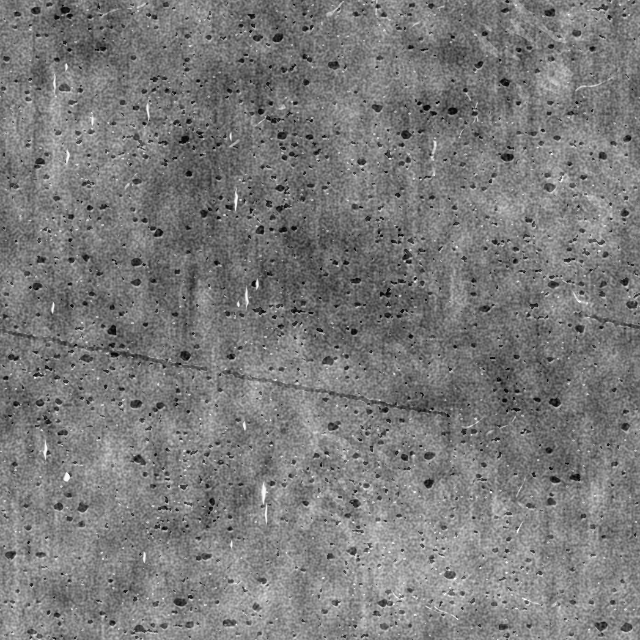
Give the GLSL for this texture, as a Shadertoy shader.

```glsl
const float BASE_GREY = 0.485;
const float CLOUD_AMOUNT = 0.20;
const float MOTTLE_AMOUNT = 0.17;
const float STREAK_AMOUNT = 0.13;
const float GRAIN_AMOUNT = 0.27;
const float BAND_DARKNESS = 0.07;
const float BAND_HEIGHT = 0.57;
const float PIT_DARKNESS = 0.30;
const float PIT_RIM = 0.15;
const float SPECK_LIGHT = 0.28;
const float SMEAR_LIGHT = 0.12;
const float CRACK_LIGHT = 0.28;
const int DRIP_COUNT = 18;
const int CRACK_COUNT = 18;

// Long scratches: start.xy, end.xy
const vec4 SCRATCHES[3] = vec4[3](
    vec4(0.00, 0.483, 0.32, 0.422), vec4(0.35, 0.417, 0.70, 0.350),
    vec4(0.90, 0.510, 1.00, 0.488));
// Soft dark scuffs: start.xy, end.xy
const vec4 SCUFFS[4] = vec4[4](
    vec4(0.46, 0.36, 0.385, 0.215), vec4(0.13, 0.72, 0.28, 0.85),
    vec4(0.65, 0.23, 0.71, 0.265), vec4(0.20, 0.44, 0.29, 0.405));
// Pale smeared patches: centre.xy, radius, strength
const vec4 SMEARS[4] = vec4[4](
    vec4(0.82, 0.94, 0.13, 1.0), vec4(0.53, 0.25, 0.11, 1.0),
    vec4(0.64, 0.46, 0.07, 0.8), vec4(0.91, 0.70, 0.10, 0.8));

vec2 hash2(vec2 p) {
    vec3 q = fract(p.xyx * vec3(0.1031, 0.1030, 0.0973));
    q += dot(q, q.yzx + 33.33);
    return fract((q.xx + q.yz) * q.zy);
}

float cornerDot(vec2 cell, vec2 offset, vec2 f) {
    return dot(hash2(cell + offset) * 2.0 - 1.0, f - offset);
}

float gradientNoise(vec2 p) {
    vec2 i = floor(p), f = p - i;
    vec2 u = f * f * f * (f * (f * 6.0 - 15.0) + 10.0);
    return mix(mix(cornerDot(i, vec2(0, 0), f), cornerDot(i, vec2(1, 0), f), u.x),
               mix(cornerDot(i, vec2(0, 1), f), cornerDot(i, vec2(1, 1), f), u.x), u.y);
}

float fbm(vec2 p) {
    float sum = 0.0, amp = 1.0;
    for (int i = 0; i < 4; i++) {
        sum += amp * gradientNoise(p);
        p = mat2(1.6, 1.2, -1.2, 1.6) * p + 17.3;
        amp *= 0.5;
    }
    return sum;
}

// x: distance to the segment, y: position along it from 0 to 1
vec2 segment(vec2 p, vec2 a, vec2 b) {
    vec2 pa = p - a, ba = b - a;
    float t = clamp(dot(pa, ba) / dot(ba, ba), 0.0, 1.0);
    return vec2(length(pa - ba * t), t);
}

// Ragged round spots, one per occupied cell
float spots(vec2 p, float scale, float density, float radius, float edge) {
    vec2 cell = floor(p * scale), f = fract(p * scale);
    vec2 place = hash2(cell + 5.0), kind = hash2(cell + 91.0);
    float size = radius * (0.45 + 0.55 * kind.y);
    float d = length((f - 0.3 - 0.4 * place) * vec2(0.85, 1.1));
    d += 0.14 * gradientNoise(p * scale * 4.0);
    return step(kind.x, density) * (1.0 - smoothstep(size - edge * scale, size + edge * scale, d));
}

// Holes and crumbled hollows in the surface
float pits(vec2 p, float cluster, float px) {
    float holes = spots(p, 26.0, 0.14 + 0.35 * cluster, 0.20, px);
    holes = max(holes, spots(p + 3.7, 60.0, 0.10 + 0.35 * cluster, 0.26, px));
    float crumble = gradientNoise(p * vec2(75.0, 110.0)) + 0.5 * gradientNoise(p * 190.0);
    return max(holes, smoothstep(0.44, 0.56, crumble + 0.35 * cluster));
}

void mainImage(out vec4 fragColor, in vec2 fragCoord) {
    vec2 uv = fragCoord / iResolution.y;
    float px = 1.0 / iResolution.y;

    // Stained ground
    float grey = BASE_GREY + CLOUD_AMOUNT * fbm(uv * 4.0 + 2.0);
    grey += MOTTLE_AMOUNT * fbm(uv * vec2(26.0, 20.0) + 40.0);
    grey -= BAND_DARKNESS * exp(-pow((uv.y - BAND_HEIGHT) / 0.13, 2.0));
    grey += 0.05 * smoothstep(0.4, 0.1, uv.y);

    // Vertical wash streaks
    float wash = smoothstep(-0.25, 0.3, fbm(uv * vec2(7.0, 4.0) + 63.0));
    grey += STREAK_AMOUNT * wash * (gradientNoise(uv * vec2(55.0, 3.5)) + gradientNoise(uv * vec2(140.0, 8.0)));

    // Fine grain
    grey += GRAIN_AMOUNT * (gradientNoise(uv * 233.0) + 0.5 * gradientNoise(uv * 121.0 + 9.0));

    // Pale smears made of slanted, worm-like strokes
    vec2 bent = uv + 0.02 * vec2(gradientNoise(uv * 18.0), gradientNoise(uv * 18.0 + 31.0));
    vec2 slanted = mat2(0.77, 0.64, -0.64, 0.77) * bent;
    float worms = smoothstep(0.08, 0.17, gradientNoise(slanted.yx * vec2(62.0, 26.0)));
    for (int i = 0; i < 4; i++) {
        vec4 s = SMEARS[i];
        float area = smoothstep(s.z, 0.45 * s.z, length(bent - s.xy));
        grey += SMEAR_LIGHT * s.w * area * worms;
    }

    // Pits with a lit lower rim
    float cluster = clamp(fbm(uv * 6.0 + 80.0) * 1.6, 0.0, 0.6);
    float pit = pits(uv, cluster, px);
    float rim = max(pits(uv + vec2(-0.001, 0.003), cluster, px) - pit, 0.0);
    grey += PIT_RIM * rim - PIT_DARKNESS * pit;

    // Long broken scratches and soft scuffs
    float rough = gradientNoise(uv * 120.0);
    for (int i = 0; i < 3; i++) {
        vec2 s = segment(uv + 0.004 * gradientNoise(uv * 30.0), SCRATCHES[i].xy, SCRATCHES[i].zw);
        float groove = smoothstep(0.003 + px, 0.001, s.x + 0.004 * rough);
        float lip = smoothstep(0.0015, 0.0, abs(s.x - 0.004 + 0.005 * rough));
        grey += 0.14 * lip * smoothstep(-0.1, 0.2, rough) - 0.17 * groove;
    }
    for (int i = 0; i < 4; i++) {
        vec2 s = segment(bent, SCUFFS[i].xy, SCUFFS[i].zw);
        grey -= 0.11 * smoothstep(0.010, 0.001, s.x + 0.012 * rough) * (0.4 + 0.6 * s.y);
    }

    // Thin pale cracks, wandering and interrupted
    vec2 wander = uv + 0.022 * vec2(gradientNoise(uv * 28.0 + 7.0), gradientNoise(uv * 28.0 + 57.0));
    for (int i = 0; i < CRACK_COUNT; i++) {
        vec2 start = hash2(vec2(i, 13)), shape = hash2(vec2(i, 47));
        float angle = 6.283 * shape.x;
        vec2 s = segment(wander, start, start + (0.03 + 0.07 * shape.y) * vec2(cos(angle), sin(angle)));
        float gaps = smoothstep(-0.12, 0.12, gradientNoise(uv * 70.0 + float(i)));
        grey += CRACK_LIGHT * gaps * (1.0 - smoothstep(0.0005, 0.0010 + px, s.x));
    }

    // Light specks
    float speck = spots(uv + 1.3, 125.0, 0.03 + 0.12 * cluster, 0.24, 0.5 * px);
    grey += SPECK_LIGHT * speck;

    // White paint drips in two loose columns
    for (int i = 0; i < DRIP_COUNT; i++) {
        vec2 place = hash2(vec2(i, 71)), shape = hash2(vec2(i, 29));
        vec2 centre = vec2(i % 2 == 0 ? 0.39 : 0.15, place.y);
        centre.x += (place.x - 0.5) * (i % 2 == 0 ? 0.06 : 0.18);
        vec2 d = uv - centre + 0.004 * gradientNoise(uv * 90.0);
        float along = d.y / (0.005 + 0.013 * shape.x);
        float width = (0.0015 + 0.003 * shape.y * shape.y) * (1.0 - along * along);
        grey = mix(grey, 0.97, 1.0 - smoothstep(-px, px, abs(d.x) - width));
    }

    fragColor = vec4(vec3(clamp(grey, 0.04, 1.0)), 1.0);
}
```
